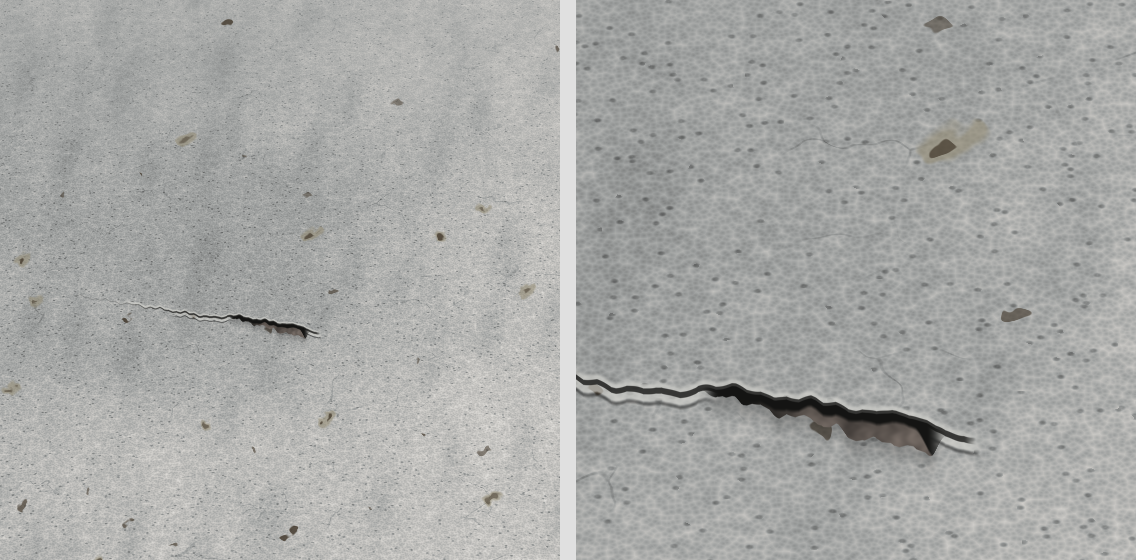
Left: the whole. Right: its middle third, enlarged.
This texture is drawn by a WebGL 1 fragment shader. Its source:

```glsl
precision highp float;
uniform vec2 u_resolution;

const vec3 COOL_GREY = vec3(0.985, 1.0, 0.995);
const vec3 WARM_GREY = vec3(1.008, 1.0, 0.982);
const vec3 PIT_BROWN = vec3(0.25, 0.21, 0.16);
const vec3 HALO_TAN = vec3(0.58, 0.55, 0.46);
const vec3 LIP_LIGHT = vec3(0.83, 0.83, 0.81);
const vec3 GAP_BLACK = vec3(0.08, 0.08, 0.075);
const vec3 GAP_FLOOR = vec3(0.36, 0.33, 0.31);
const float BASE_TONE = 0.697;
const float GRAIN_FINE = 0.12;
const float GRAIN_MID = 0.085;
const float GRAIN_COARSE = 0.05;
const float STAIN = 0.022;
const float CRACK_START = 0.13;
const float CRACK_END = 0.572;
const float CRACK_Y = 0.473;
const float CRACK_SLOPE = -0.161;

vec2 hash2(vec2 p) {
  vec3 q = fract(p.xyx * vec3(0.1031, 0.1030, 0.0973));
  q += dot(q, q.yzx + 33.33);
  return fract((q.xx + q.yz) * q.zy);
}

// Cellular noise: nearest distance, second distance, cell id
vec3 cells(vec2 p) {
  vec2 base = floor(p);
  vec3 best = vec3(8.0, 8.0, 0.0);
  for (int j = -1; j <= 1; j++) {
    for (int i = -1; i <= 1; i++) {
      vec2 cell = base + vec2(float(i), float(j));
      float d = length(cell + hash2(cell) - p);
      if (d < best.x) best = vec3(d, best.x, hash2(cell + 71.7).x);
      else best.y = min(best.y, d);
    }
  }
  return best;
}

// Layered, warped sines for broad soft stains
float waves(vec2 p) {
  float sum = 0.0, amp = 0.6;
  for (int i = 0; i < 5; i++) {
    p = mat2(0.8, 0.6, -0.6, 0.8) * p * 1.55 + 1.7;
    sum += amp * sin(p.x + 1.4 * sin(p.y));
    amp *= 0.68;
  }
  return sum;
}

float blob(vec2 p, vec2 center, vec2 size) {
  vec2 q = (p - center) / size;
  return exp(-dot(q, q));
}

float zigzag(float x) { return abs(fract(x) - 0.5) - 0.25; }

float span(float x, float a, float b, float soft) {
  return smoothstep(a - soft, a + soft, x) * (1.0 - smoothstep(b - soft, b + soft, x));
}

float crackTop(float x) {
  float bulge = 0.009 * span(x, 0.40, 0.555, 0.016);
  float jag = 0.007 * zigzag(x * 21.0) + 0.004 * zigzag(x * 57.0 + 0.3 * sin(x * 40.0));
  return CRACK_Y + CRACK_SLOPE * (x - CRACK_START) + bulge + jag + 0.0006 * sin(x * 310.0);
}

vec3 paintPits(vec3 color, vec2 p, float soft) {
  vec3 pit = cells(p * vec2(7.0, 8.5) + 0.06 * waves(p * 45.0) + 3.0);
  float radius = 0.025 + 0.035 * fract(pit.z * 37.0);
  float aa = soft * 10.0;
  float halo = step(0.86, pit.z) * (1.0 - smoothstep(0.06, 0.11, pit.x));
  float hole = step(0.48, pit.z) * (1.0 - smoothstep(radius - aa, radius + aa, pit.x));
  color = mix(color, HALO_TAN, halo * 0.6);
  return mix(color, PIT_BROWN, hole * mix(0.45, 0.85, fract(pit.z * 91.0)));
}

vec3 paintCrack(vec3 color, vec2 p, float soft) {
  float x = p.x;
  float d = p.y - crackTop(x);
  float along = span(x, CRACK_START + 0.04, CRACK_END - 0.004, 0.004);
  float open = span(x, 0.412, 0.549, 0.007);
  float gap = open * (mix(0.006, 0.018, smoothstep(0.42, 0.54, x))
    + 0.008 * zigzag(x * 44.0) + 0.003 * zigzag(x * 97.0));
  // Soft shade below, pale raised lip above
  color *= 1.0 - 0.2 * open * blob(vec2(0.0, d + gap), vec2(0.0), vec2(1.0, 0.009));
  float lip = span(d, 0.0, 0.0045, 0.0015) * span(x, 0.22, CRACK_END, 0.015);
  color = mix(color, LIP_LIGHT, 0.65 * lip);
  // Loose flakes under the thin part and at the blunt tip
  float flake = span(x, 0.31, 0.412, 0.01) + span(x, 0.547, CRACK_END, 0.004);
  color = mix(color, LIP_LIGHT, 0.6 * flake * span(d, -0.006, 0.0, 0.001));
  color *= 1.0 - 0.4 * flake * span(d, -0.0085, -0.0065, 0.001);
  // Thin fissure widening into the opening
  float hair = 0.0006 + 0.0012 * smoothstep(0.2, 0.4, x);
  float fade = smoothstep(CRACK_START, 0.33, x) * along;
  float faint = 0.25 * span(x, CRACK_START, 0.25, 0.02);
  color = mix(color, GAP_BLACK, max(0.8 * fade, faint) * span(d, -hair, hair, soft));
  float roof = 0.005 + 0.004 * zigzag(x * 35.0) + 0.012 * smoothstep(0.535, 0.547, x);
  float exposed = (1.0 - smoothstep(-roof - 0.002, -roof + 0.001, d)) * smoothstep(0.43, 0.48, x);
  vec3 inside = mix(GAP_BLACK, GAP_FLOOR * (1.0 + 0.2 * waves(p * 90.0)), exposed);
  return mix(color, inside, open * span(d, -gap, 0.0, soft));
}

void main() {
  vec2 p = gl_FragCoord.xy / u_resolution;
  float soft = 0.8 / min(u_resolution.x, u_resolution.y);
  // Foreshortened surface: finer and softer toward the top
  vec2 s = vec2((p.x - 0.5) * (1.0 + 0.35 * p.y), p.y * (1.35 + 0.3 * p.y)) + 2.0;
  float focus = mix(1.0, 0.55, smoothstep(0.5, 1.0, p.y));

  // Broad light and stains
  float tone = BASE_TONE;
  tone -= 0.05 * blob(p, vec2(0.42, 0.56), vec2(0.36, 0.26));
  tone -= 0.025 * blob(p, vec2(0.0, 0.75), vec2(0.35, 0.4));
  tone += 0.065 * blob(p, vec2(1.05, 0.5), vec2(0.42, 0.55));
  tone += 0.05 * (1.0 - smoothstep(0.1, 0.5, p.y));
  tone += STAIN * 0.6 * waves(s * vec2(5.0, 6.0));
  tone += STAIN * 0.5 * waves(s * vec2(19.0, 4.0) + 9.0);
  float smear = cells(vec2(p.x * 9.0 - p.y * 2.0, p.y * 4.0) + 5.0).x;
  tone -= 0.045 * (1.0 - smoothstep(0.0, 0.35, smear));

  // Grain and dark specks
  tone += GRAIN_FINE * focus * (cells(s * 230.0).x - 0.48);
  tone += GRAIN_MID * focus * (cells(s * vec2(80.0, 95.0)).x - 0.48);
  tone += GRAIN_COARSE * (cells(s * vec2(28.0, 36.0) + 0.3 * waves(s * 40.0)).x - 0.48);
  vec3 speck = cells(s * vec2(100.0, 120.0) + 40.0);
  tone -= 0.17 * focus * step(0.86, speck.z) * (1.0 - smoothstep(0.1, 0.36, speck.x));

  // Broken craze lines
  vec3 craze = cells(s * vec2(8.0, 10.0) + 0.12 * waves(s * 22.0));
  float broken = smoothstep(0.3, 0.9, waves(s * 11.0 + 4.0));
  tone -= 0.09 * focus * broken * (1.0 - smoothstep(0.006, 0.03, craze.y - craze.x));

  vec3 color = tone * mix(COOL_GREY, WARM_GREY, smoothstep(0.6, 0.8, tone));
  color = paintPits(color, p, soft);
  color = paintCrack(color, p, soft);
  gl_FragColor = vec4(clamp(color, 0.0, 1.0), 1.0);
}
```
